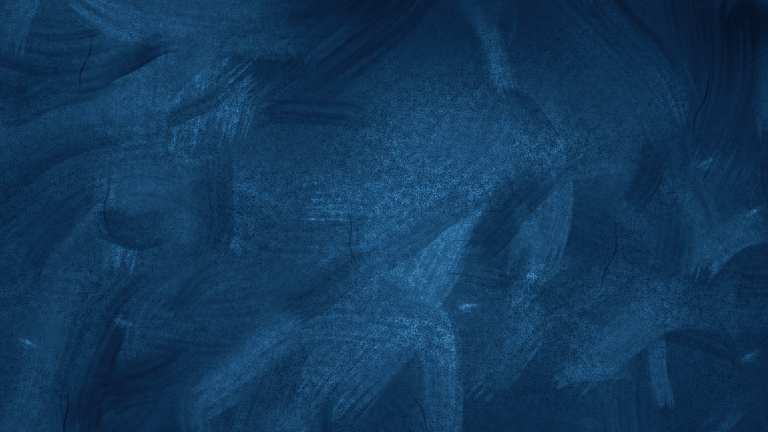
Write a Shadertoy shader that draws this texture.

```glsl
// Deep blue painted wall: overlapping curved dry-brush strokes with stippled grain.

const int   STROKE_LAYERS  = 5;
const float FIRST_SCALE    = 1.5;   // stroke cells per canvas height
const float SCALE_GROWTH   = 1.45;
const float STROKE_OPACITY = 0.85;
const float TONE_RANGE     = 0.50;
const float BRISTLE_DEPTH  = 0.26;
const float FINE_GRAIN     = 215.0; // stipple cells per canvas height
const float COARSE_GRAIN   = 112.0;
const float FINE_DEPTH     = 0.30;
const float COARSE_DEPTH   = 0.16;
const float MEAN_TONE      = 0.465;
const int   HAIRLINES      = 7;
const int   GLINTS         = 6;

// Paint from shadow to highlight, evenly spaced in tone
const vec3 PAINT[7] = vec3[7](
    vec3(0.02, 0.08, 0.16), vec3(0.04, 0.13, 0.24), vec3(0.05, 0.18, 0.31),
    vec3(0.07, 0.23, 0.36), vec3(0.10, 0.28, 0.44), vec3(0.14, 0.37, 0.55),
    vec3(0.30, 0.56, 0.75));

vec2 hash2(vec2 p) {
    vec3 h = fract(p.xyx * vec3(0.1031, 0.1030, 0.0973));
    h += dot(h, h.yzx + 33.33);
    return fract((h.xx + h.yz) * h.zy);
}

float valueNoise(vec2 p) {
    vec2 i = floor(p), f = fract(p);
    f = f * f * (3.0 - 2.0 * f);
    return mix(mix(hash2(i).x, hash2(i + vec2(1, 0)).x, f.x),
               mix(hash2(i + vec2(0, 1)).x, hash2(i + vec2(1, 1)).x, f.x), f.y);
}

// Distance to the nearest scattered point
float cellular(vec2 p) {
    vec2 cell = floor(p), f = fract(p);
    float nearest = 2.0;
    for (int y = -1; y <= 1; y++)
    for (int x = -1; x <= 1; x++) {
        vec2 o = vec2(x, y);
        nearest = min(nearest, length(o + hash2(cell + o) - f));
    }
    return nearest;
}

vec2 rotate(vec2 p, float a) {
    float c = cos(a), s = sin(a);
    return vec2(c * p.x + s * p.y, c * p.y - s * p.x);
}

// Diagonal sweeps in general, upright pulls at the upper right
float sweepAngle(vec2 p) {
    float upright = smoothstep(0.95, 1.3, p.x) * smoothstep(0.4, 0.7, p.y);
    return mix(0.65, 1.5, upright);
}

// Lay one grid of strokes over the tone beneath
float paintStrokes(float tone, vec2 p, float scale, float layer) {
    vec2 g = p * scale + layer * 0.37, cell = floor(g);
    for (int y = -1; y <= 1; y++)
    for (int x = -1; x <= 1; x++) {
        vec2 id = cell + vec2(x, y);
        vec2 key = id + 40.0 + layer * 19.0;
        vec2 a = hash2(key), b = hash2(key + 71.3), c = hash2(key + 133.7);
        vec2 center = id + 0.5 + (a - 0.5) * 0.5;
        float angle = sweepAngle((center - layer * 0.37) / scale) + (b.x - 0.5) * 2.4;
        vec2 q = rotate(g - center, angle);
        q.y += (b.y - 0.5) * 1.0 * q.x * q.x + 0.02 * sin(q.x * 7.0 + a.x * 20.0);

        // Bristle tracks fan out slightly along the stroke
        vec2 hair = vec2(q.x * 5.0, q.y * 100.0 / (1.0 + 0.4 * q.x)) / scale + key * 7.0;
        float bristle = 0.6 * valueNoise(hair) + 0.4 * valueNoise(hair * vec2(2.0, 2.1));
        float halfWidth = mix(0.16, 0.36, c.x);
        float reach = q.x + 0.35 * (bristle - 0.5);
        float ends = smoothstep(-0.62, -0.5, reach) * (1.0 - smoothstep(0.1, 0.8, reach));
        float rim = q.y + halfWidth + 0.03 * (bristle - 0.5);
        float sides = smoothstep(0.0, 0.025, rim) * (1.0 - smoothstep(0.0, halfWidth, q.y));

        float stroke = MEAN_TONE + (c.y - 0.5) * TONE_RANGE
                     + (a.y - 0.5) * (0.4 * q.x - 0.35 * q.y / halfWidth)
                     + (bristle - 0.5) * BRISTLE_DEPTH
                     - 0.09 * exp(-abs(rim) * 28.0);
        // Smaller strokes are sparser
        float chance = 1.0 - 0.13 * layer;
        float cover = STROKE_OPACITY * smoothstep(0.0, 0.4, chance - fract(a.x * 7.0 + b.x));
        tone = mix(tone, stroke, ends * sides * cover);
    }
    return tone;
}

// Dark upper band and lower rim, lit middle and upper left corner
float lighting(vec2 p, float aspect) {
    float x = p.x / aspect;
    vec2 k = vec2(x, p.y - 0.9), m = vec2(x - 0.55, (p.y - 0.45) * 0.9);
    float corner = exp(-12.0 * dot(k, k));
    return 0.09 * exp(-9.0 * dot(m, m)) + 0.14 * corner
         - 0.20 * smoothstep(0.68, 1.0, p.y) * (1.0 - corner)
         - 0.09 * smoothstep(0.3, 0.0, p.y) - 0.06 * smoothstep(0.82, 1.0, x);
}

// Fine dark cracks and small worn highlights
float accents(vec2 p, float aspect) {
    float sum = 0.0;
    for (int i = 0; i < HAIRLINES; i++) {
        vec2 h = hash2(vec2(i, 5)), k = hash2(vec2(i, 23));
        vec2 q = rotate(p - h * vec2(aspect, 0.9), 1.7 + (k.x - 0.5) * 0.9);
        q.y += (k.y - 0.5) * 5.0 * q.x * q.x + 0.004 * sin(q.x * 60.0);
        float body = 1.0 - smoothstep(0.02, 0.10, abs(q.x));
        sum -= 0.20 * body * (1.0 - smoothstep(0.0005, 0.004, abs(q.y)));
    }
    for (int i = 0; i < GLINTS; i++) {
        vec2 h = hash2(vec2(i, 61));
        vec2 q = rotate(p - vec2(h.x * aspect, 0.15 + 0.5 * h.y), 2.5 + h.x);
        float fleck = valueNoise(q * vec2(60.0, 200.0) + 90.0);
        vec2 spread = q * vec2(38.0, 70.0);
        sum += 0.45 * fleck * exp(-dot(spread, spread));
    }
    return sum;
}

vec3 paintColor(float tone) {
    float t = clamp((tone - 0.045) / 0.155, 0.0, 5.999);
    int i = int(t);
    return mix(PAINT[i], PAINT[i + 1], fract(t));
}

void mainImage(out vec4 fragColor, in vec2 fragCoord) {
    vec2 p = fragCoord / iResolution.y;
    float aspect = iResolution.x / iResolution.y;

    float tone = MEAN_TONE + 0.15 * (valueNoise(p * 3.0 + 8.0) - 0.5);
    float scale = FIRST_SCALE;
    for (int i = 0; i < STROKE_LAYERS; i++) {
        tone = paintStrokes(tone, p, scale, float(i));
        scale *= SCALE_GROWTH;
    }
    tone += lighting(p, aspect) + accents(p, aspect);

    // Stipple catches more light on the pale paint
    float stipple = FINE_DEPTH * (0.47 - cellular(p * FINE_GRAIN))
                  + COARSE_DEPTH * (valueNoise(rotate(p, 0.6) * COARSE_GRAIN + 60.0) - 0.5);
    float patches = 0.5 + valueNoise(p * 9.0 + 31.0);
    tone += stipple * patches * smoothstep(0.0, 0.6, tone);

    fragColor = vec4(paintColor(tone), 1.0);
}
```
